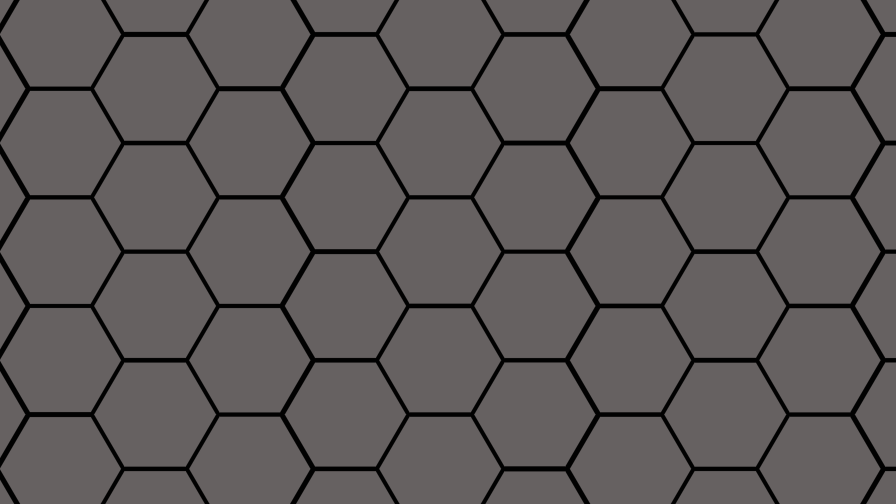
A WebGL 2 fragment shader for this pattern:

```glsl
#version 300 es
precision highp float;

uniform vec2 u_resolution;
out vec4 fragColor;

// Lengths are fractions of the canvas height; line widths are fractions of ROW_PITCH
#define ROW_PITCH 0.2155
#define COLUMN_PITCH 0.18854
#define FIRST_CENTER vec2(0.1192, 0.0697)
#define THIN_LINE 0.037
#define THICK_LINE 0.047
#define SEAM_PERIOD 3.0
#define FILL_COLOR vec3(0.40, 0.38, 0.38)
#define LINE_COLOR vec3(0.005)

const float HALF_SQRT3 = 0.8660254;

float hash(vec2 p) {
    vec3 q = fract(p.xyx * vec3(0.1031, 0.1030, 0.0973));
    q += dot(q, q.yzx + 33.33);
    return fract((q.x + q.y) * q.z);
}

// Offset from the center of the nearest flat-topped hexagon of unit height
vec2 hexOffset(vec2 p) {
    vec2 period = vec2(2.0 * HALF_SQRT3, 1.0);
    vec2 a = mod(p + 0.5 * period, period) - 0.5 * period;
    vec2 b = mod(p, period) - 0.5 * period;
    return dot(a, a) < dot(b, b) ? a : b;
}

// Signed distance to the cell outline, negative inside a line
float outline(vec2 p) {
    vec2 offset = hexOffset(p);
    vec2 center = p - offset;
    float column = floor(center.x / HALF_SQRT3 + 0.5);

    // Slanted edges: heavier along every third column boundary
    float boundary = column - (offset.x < 0.0 ? 1.0 : 0.0);
    bool isSeam = mod(boundary + 1.0, SEAM_PERIOD) < 0.5;
    float slantWidth = isSeam ? THICK_LINE : THIN_LINE;

    // Level edges: each has its own slight weight, shared by both cells
    float level = floor(2.0 * center.y + (offset.y < 0.0 ? -1.0 : 1.0) + 0.5);
    float weight = hash(vec2(column, level) + 17.0);
    float levelWidth = mix(THIN_LINE, THICK_LINE, weight);

    vec2 q = abs(offset);
    float slant = 0.5 - dot(q, vec2(HALF_SQRT3, 0.5));
    return min(slant - 0.5 * slantWidth, 0.5 - q.y - 0.5 * levelWidth);
}

void main() {
    vec2 uv = gl_FragCoord.xy / u_resolution.y;
    vec2 p = (uv - FIRST_CENTER) / vec2(COLUMN_PITCH, ROW_PITCH);
    p.x *= HALF_SQRT3;

    // Smooth the line edge over about one pixel
    float softness = 0.7 / (ROW_PITCH * u_resolution.y);
    float fill = smoothstep(-softness, softness, outline(p));
    fragColor = vec4(mix(LINE_COLOR, FILL_COLOR, fill), 1.0);
}
```
